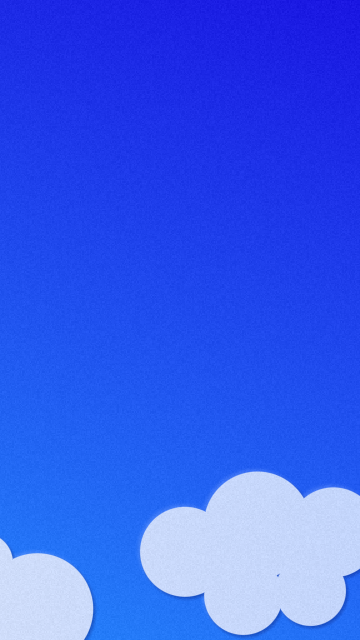
Give the GLSL for this background, as a Shadertoy shader.

```glsl
// Two flat, pale clouds low in a deep blue sky with fine grain.
// The sky is a tilted gradient; each cloud is a union of discs, with a
// soft light rim at the upper left and a shadow at the lower right.

#define SKY_TILT 0.18
#define RIM_SHIFT vec2(-0.006, 0.006)
#define RIM_STRENGTH 0.32
#define SHADOW_SHIFT vec2(0.005, -0.006)
#define SHADOW_STRENGTH 0.45
#define BLUR 0.009
#define GRAIN_CELLS 288.0
#define GRAIN_STRENGTH 0.05

const vec3 SKY_HIGH = vec3(0.103, 0.085, 0.885);
const vec3 SKY_LOW = vec3(0.145, 0.510, 0.980);
const vec3 CLOUD_LIGHT = vec3(0.810, 0.865, 0.980);
const vec3 CLOUD_BLUE = vec3(0.765, 0.835, 0.985);
const vec3 RIM_COLOR = vec3(0.50, 0.65, 1.0);
const vec3 SHADOW_COLOR = vec3(0.04, 0.13, 0.50);

// Disc centre and radius, in canvas widths
const vec3 PUFFS[7] = vec3[7](
    vec3(0.514, 0.245, 0.125),
    vec3(0.715, 0.319, 0.149),
    vec3(0.926, 0.299, 0.125),
    vec3(0.676, 0.123, 0.109),
    vec3(0.863, 0.137, 0.098),
    vec3(0.104, 0.086, 0.155),
    vec3(-0.046, 0.215, 0.082));

float hash(vec2 cell) {
    vec3 q = fract(cell.xyx * 0.1031);
    q += dot(q, q.yzx + 33.33);
    return fract((q.x + q.y) * q.z);
}

float cloudDistance(vec2 p) {
    float d = 1e3;
    for (int i = 0; i < PUFFS.length(); i++)
        d = min(d, length(p - PUFFS[i].xy) - PUFFS[i].z);
    return d;
}

// Blurred coverage of the clouds
float softCloud(vec2 p) {
    return 1.0 - smoothstep(-BLUR, BLUR, cloudDistance(p));
}

void mainImage(out vec4 fragColor, in vec2 fragCoord) {
    vec2 uv = fragCoord / iResolution.xy;
    vec2 p = fragCoord / iResolution.x;

    // Sky, brighter toward the lower left
    float depth = mix(1.0 - uv.y, 1.0 - uv.x, SKY_TILT);
    vec3 color = mix(SKY_HIGH, SKY_LOW, depth);

    // Rim light and shadow behind the clouds
    color = mix(color, RIM_COLOR, RIM_STRENGTH * softCloud(p - RIM_SHIFT));
    color = mix(color, SHADOW_COLOR, SHADOW_STRENGTH * softCloud(p - SHADOW_SHIFT));

    // Cloud bodies, bluer toward the right
    float edge = 0.75 / iResolution.x;
    float body = 1.0 - smoothstep(-edge, edge, cloudDistance(p));
    color = mix(color, mix(CLOUD_LIGHT, CLOUD_BLUE, uv.x), body);

    // Fine grain, averaged from two hashes
    vec2 cell = floor(p * GRAIN_CELLS);
    float grain = 0.5 * (hash(cell) + hash(cell + 71.0)) - 0.5;
    color += GRAIN_STRENGTH * grain;

    fragColor = vec4(clamp(color, 0.0, 1.0), 1.0);
}
```
